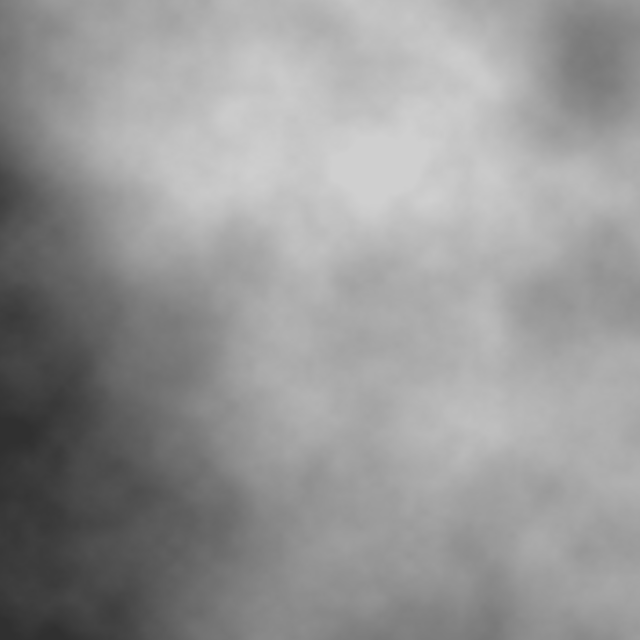
Give the GLSL for this texture, as a WebGL 2 fragment shader.

```glsl
#version 300 es
precision highp float;
// Soft grey cloud: a dark bank at the lower left fading into pale, mottled haze.

#define DARK_TONE 0.235
#define HAZE_TONE 0.665
#define BANK_WIDTH 0.36
#define GLOW_GAIN 0.085
#define SHADE_GAIN 0.13
#define NOISE_SCALE 5.5
#define NOISE_GAIN 0.17
#define OCTAVES 6
#define SEED 17.0

uniform vec2 u_resolution;
out vec4 fragColor;

float hash(vec2 cell) {
    return fract(sin(dot(cell, vec2(127.1, 311.7)) + SEED) * 43758.5453);
}

// Smoothly interpolated lattice noise, 0 to 1
float valueNoise(vec2 p) {
    vec2 cell = floor(p);
    vec2 f = fract(p);
    vec2 fade = f * f * (3.0 - 2.0 * f);
    float low = mix(hash(cell), hash(cell + vec2(1.0, 0.0)), fade.x);
    float high = mix(hash(cell + vec2(0.0, 1.0)), hash(cell + vec2(1.0, 1.0)), fade.x);
    return mix(low, high, fade.y);
}

// Fractal sum centred on zero
float cloudNoise(vec2 p) {
    float sum = 0.0;
    float amplitude = 1.0;
    for (int i = 0; i < OCTAVES; i++) {
        sum += amplitude * (valueNoise(p) - 0.5);
        p = p * 2.0 + vec2(13.7, 7.3);
        amplitude *= 0.5;
    }
    return sum;
}

// Gaussian patch with separate radii
float softPatch(vec2 p, vec2 centre, vec2 radii) {
    vec2 d = (p - centre) / radii;
    return exp(-dot(d, d));
}

// Broad light and dark masses
float broadTone(vec2 p) {
    float bankEdge = BANK_WIDTH * (1.0 - smoothstep(0.35, 0.95, p.y));
    float haze = smoothstep(-0.3, 0.17, p.x - bankEdge);
    float tone = mix(DARK_TONE, HAZE_TONE, haze);
    tone += GLOW_GAIN * softPatch(p, vec2(0.6, 0.78), vec2(0.32, 0.34));
    tone -= SHADE_GAIN * softPatch(p, vec2(0.92, 0.9), vec2(0.1, 0.2));
    tone -= SHADE_GAIN * softPatch(p, vec2(0.75, 0.0), vec2(0.3, 0.1));
    return tone;
}

void main() {
    vec2 p = gl_FragCoord.xy / u_resolution;
    float tone = broadTone(p) + NOISE_GAIN * cloudNoise(p * NOISE_SCALE);
    fragColor = vec4(vec3(clamp(tone, 0.19, 0.81)), 1.0);
}
```
